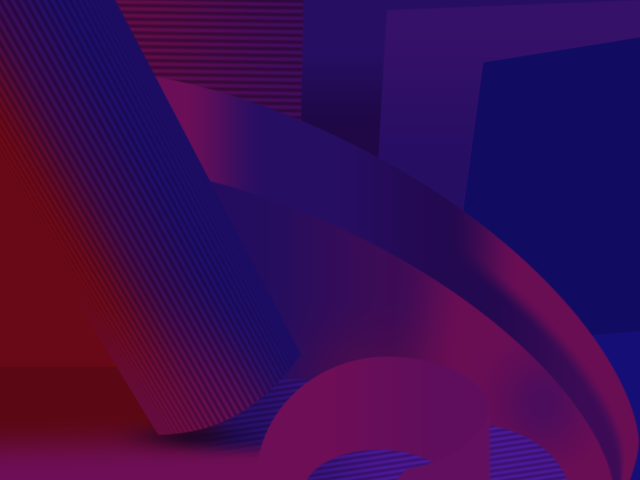
Give the GLSL for this background, as a WebGL 1 fragment shader.

```glsl
precision highp float;
uniform vec2 u_resolution;

#define BLUE vec3(0.070, 0.045, 0.385)
#define INDIGO vec3(0.150, 0.055, 0.390)
#define VIOLET vec3(0.210, 0.065, 0.410)
#define PLUM vec3(0.240, 0.045, 0.335)
#define MAGENTA vec3(0.430, 0.055, 0.340)
#define RED vec3(0.410, 0.035, 0.090)
#define SHADOW vec3(0.120, 0.030, 0.270)
#define TUBE_RIDGES 42.0
#define WALL_RIDGES 70.0
#define FLOOR_RIDGES 85.0
#define RIBBON_POWER 1.6

// Antialiased coverage of a signed distance, negative inside
float fill(float d) {
  float aa = 1.0 / u_resolution.y;
  return 1.0 - smoothstep(-aa, aa, d);
}

// Falls from one to zero between a and b
float fall(float a, float b, float x) {
  return 1.0 - smoothstep(a, b, x);
}

float glow(vec2 p, vec2 center, vec2 radius) {
  vec2 q = (p - center) / radius;
  return exp(-dot(q, q));
}

// Ridge profile from zero to one, one ridge per unit
float ridges(float x) {
  return 0.5 + 0.5 * cos(6.28319 * x);
}

float ellipse(vec2 p, vec2 center, vec2 radius) {
  return (length((p - center) / radius) - 1.0) * min(radius.x, radius.y);
}

float superellipse(vec2 p, vec2 center, vec2 radius) {
  vec2 q = pow(abs(p - center) / radius + 1e-5, vec2(RIBBON_POWER));
  return (pow(q.x + q.y, 1.0 / RIBBON_POWER) - 1.0) * min(radius.x, radius.y);
}

// Upright panels, from the ridged wall to the blue board
vec3 backdrop(vec2 p) {
  vec3 col = mix(MAGENTA * 0.82, PLUM, smoothstep(0.25, 0.65, p.x));
  col *= mix(0.72, 1.08, ridges(WALL_RIDGES * (p.y + 0.015 * p.x)));
  vec3 slab = mix(SHADOW, INDIGO, smoothstep(0.72, 0.92, p.y));
  col = mix(col, slab, fill(0.632 - 0.018 * (1.0 - p.y) - p.x));
  float board = max(0.807 - 0.058 * (1.0 - p.y) - p.x, p.y - 0.979 - 0.04 * (p.x - 0.807));
  col = mix(col, mix(INDIGO, VIOLET, smoothstep(0.65, 0.95, p.y)), fill(board));
  float front = max(1.007 - 0.137 * (0.87 - p.y) - p.x, p.y - 0.87 - 0.16 * (p.x - 1.007));
  col = mix(col, VIOLET * 1.1, 0.5 * fill(abs(front) - 0.001));
  col = mix(col, BLUE, fill(front));
  return mix(col, BLUE * 1.2, fill(p.y - 0.31 - 0.08 * (p.x - 1.333)));
}

vec3 groundColor(vec2 p) {
  vec3 col = mix(RED * 0.88, MAGENTA, fall(0.01, 0.13, p.y - 0.03 * p.x));
  vec3 ribbed = mix(INDIGO, VIOLET * 1.3, smoothstep(0.5, 0.85, p.x));
  ribbed *= mix(0.82, 1.12, ridges(FLOOR_RIDGES * (p.y - 0.15 * p.x)));
  float cool = smoothstep(0.36, 0.5, p.x) * smoothstep(0.04, 0.09, p.y);
  col = mix(col, ribbed, max(cool, smoothstep(0.6, 0.65, p.x)));
  return mix(col, SHADOW * 0.5, 0.75 * glow(p, vec2(0.40, 0.09), vec2(0.10, 0.025)));
}

void main() {
  vec2 p = gl_FragCoord.xy / u_resolution * vec2(4.0 / 3.0, 1.0);
  vec3 col = backdrop(p);

  // Ribbon: a curved rim above its wide inner face
  float outer = superellipse(p, vec2(0.208, 0.08), vec2(1.123, 0.773));
  float inner = superellipse(p, vec2(0.208, -0.024), vec2(1.071, 0.684));
  float across = clamp(-outer / max(inner - outer, 0.001), 0.0, 1.0);
  vec3 rim = mix(INDIGO, SHADOW * 1.15, smoothstep(0.65, 0.95, p.x));
  rim = mix(rim, MAGENTA, 0.95 * fall(0.38, 0.56, p.x));
  rim = mix(rim, PLUM, smoothstep(1.0, 1.25, p.x));
  rim = mix(rim, MAGENTA * 0.97, smoothstep(0.93, 1.09, p.x) * fall(0.35, 0.68, across));
  col = mix(col, rim, fill(outer));
  vec3 face = mix(INDIGO * 0.95, PLUM, smoothstep(0.52, 0.83, p.x));
  face = mix(face, MAGENTA * 0.8, 0.55 * smoothstep(0.55, 0.75, p.x) * fall(0.2, 0.38, p.y));
  face = mix(face, MAGENTA * 0.97, smoothstep(0.82, 0.98, p.x + 0.1 * (0.4 - p.y)));
  face = mix(face, PLUM * 1.1, 0.8 * glow(p, vec2(1.13, 0.16), vec2(0.09, 0.10)));
  col = mix(col, face, fill(inner));

  // Tube coordinate runs from its left side to its right side
  float left = -0.223 + 0.61 * (1.0 - p.y);
  float right = 0.24 + 0.524 * (1.0 - p.y);
  float u = clamp((p.x - left) / (right - left), 0.0, 1.0);

  // Red wall and floor
  col = mix(col, RED, step(u, 0.5));
  float ground = max(p.y - mix(0.236, 0.21, step(0.5, u)), p.x - 0.75);
  ground = min(ground, ellipse(p, vec2(0.972, -0.042), vec2(0.217, 0.16)));
  col = mix(col, groundColor(p), fill(ground));

  // Ridged tube with a rounded foot
  float foot = mix(0.094, 0.262, u) - 0.16 * u * (1.0 - u);
  float tube = max(max(left - p.x, p.x - right) * 0.87, foot - p.y);
  vec3 tubeCol = mix(RED, PLUM * 0.9, smoothstep(0.1, 0.5, u));
  tubeCol = mix(tubeCol, mix(INDIGO, BLUE, 0.5), smoothstep(0.4, 0.8, u));
  tubeCol = mix(tubeCol, MAGENTA * 0.9, 0.7 * fall(0.1, 0.42, p.y) * fall(0.45, 1.0, u));
  float ridge = ridges(TUBE_RIDGES * asin(2.0 * u - 1.0) / 3.14159);
  col = mix(col, tubeCol * (1.0 + 1.6 * u * (1.0 - u) * (ridge - 0.6)), fill(tube));

  // Curled strip: hollow back, floor opening and front lip
  float side = step(0.807, p.x);
  vec2 q = vec2(p.x - 0.807, max(p.y - 0.141 * side, 0.0));
  float curl = ellipse(q, vec2(0.0), mix(vec2(0.273, 0.257), vec2(0.2135, 0.116), side));
  float opening = ellipse(p, vec2(0.79, -0.024), vec2(0.156, 0.087));
  float lip = max(0.825 + p.y - p.x, p.y - 0.16);
  lip = max(lip, -ellipse(p, vec2(0.79, 0.167), vec2(0.231, 0.149)));
  vec3 strip = mix(MAGENTA, MAGENTA * vec3(0.86, 1.0, 1.06), smoothstep(0.65, 0.95, p.x));
  strip = mix(strip, groundColor(p), fill(opening));
  strip = mix(strip, mix(MAGENTA, VIOLET, 0.25) * 1.04, fill(lip));
  gl_FragColor = vec4(mix(col, strip, fill(curl)), 1.0);
}
```
